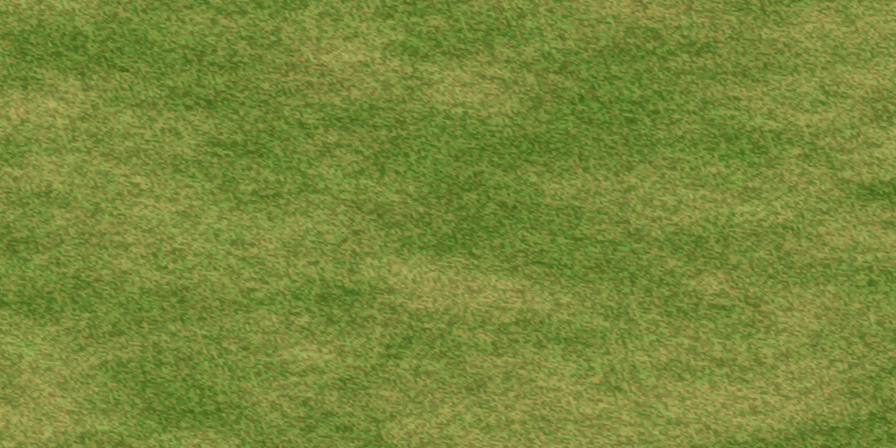
Give the GLSL for this texture, as a Shadertoy shader.

```glsl
#define PATCH_SCALE vec2(2.9, 9.0)
#define TUFT_SCALE vec2(42.0, 90.0)
#define BLADE_SCALE vec2(150.0, 215.0)
#define FLECK_SCALE vec2(105.0, 150.0)
#define LUSH vec3(0.385, 0.500, 0.175)
#define DRY vec3(0.570, 0.585, 0.290)
#define STRAW vec3(0.72, 0.62, 0.33)
#define SHADOW vec3(0.26, 0.39, 0.12)
#define TUFT_CONTRAST 0.08
#define BLADE_CONTRAST 0.20
#define HUE_VARIATION 0.09

float hash(vec2 cell)
{
    vec3 p = fract(cell.xyx * 0.1031);
    p += dot(p, p.yzx + 33.33);
    return fract((p.x + p.y) * p.z);
}

float noise(vec2 p)
{
    vec2 cell = floor(p);
    vec2 f = fract(p);
    f = f * f * (3.0 - 2.0 * f);
    float low = mix(hash(cell), hash(cell + vec2(1.0, 0.0)), f.x);
    float high = mix(hash(cell + vec2(0.0, 1.0)), hash(cell + 1.0), f.x);
    return mix(low, high, f.y);
}

// Layered noise, normalised to 0..1
float fbm(vec2 p)
{
    float sum = 0.0, total = 0.0, weight = 1.0;
    for (int i = 0; i < 5; i++)
    {
        sum += weight * noise(p);
        total += weight;
        weight *= 0.66;
        p = p * 2.03 + vec2(17.3, 41.7);
    }
    return sum / total;
}

void mainImage(out vec4 fragColor, in vec2 fragCoord)
{
    vec2 uv = fragCoord / iResolution.y;

    // Broad horizontal patches of lush and dry turf
    vec2 drift = vec2(0.0, 0.05 * (noise(uv * 3.0 + 71.0) - 0.5));
    float dryness = smoothstep(0.2, 0.8, fbm((uv + drift) * PATCH_SCALE + 5.0));
    vec3 color = mix(LUSH, DRY, dryness);

    // Sheared grain keeps the blades off a regular grid
    vec2 grain = uv + vec2(0.35 * uv.y, 0.12 * uv.x);

    // Soft light and shade, then tufts and single blades
    float shade = 0.12 * (fbm(uv * PATCH_SCALE * 1.7 + 130.0) - 0.5);
    shade += TUFT_CONTRAST * (noise(grain * TUFT_SCALE + 23.0) - 0.5);
    shade += BLADE_CONTRAST * (noise(grain * BLADE_SCALE + 57.0) - 0.5);
    color += shade * vec3(1.0, 0.95, 0.7);

    // Blades lean towards green or brown
    float hue = noise(grain * BLADE_SCALE * 0.85 + 211.0) - 0.5;
    color += HUE_VARIATION * hue * vec3(1.0, -0.35, 0.1);

    // Scattered straw flecks and dark gaps
    float straw = smoothstep(0.7, 0.95, noise(grain * FLECK_SCALE + 307.0));
    float gap = smoothstep(0.7, 0.95, noise(grain * FLECK_SCALE + 419.0));
    color = mix(color, STRAW, straw * mix(0.25, 0.5, dryness));
    color = mix(color, SHADOW, gap * mix(0.5, 0.3, dryness));

    fragColor = vec4(clamp(color, 0.0, 1.0), 1.0);
}
```
